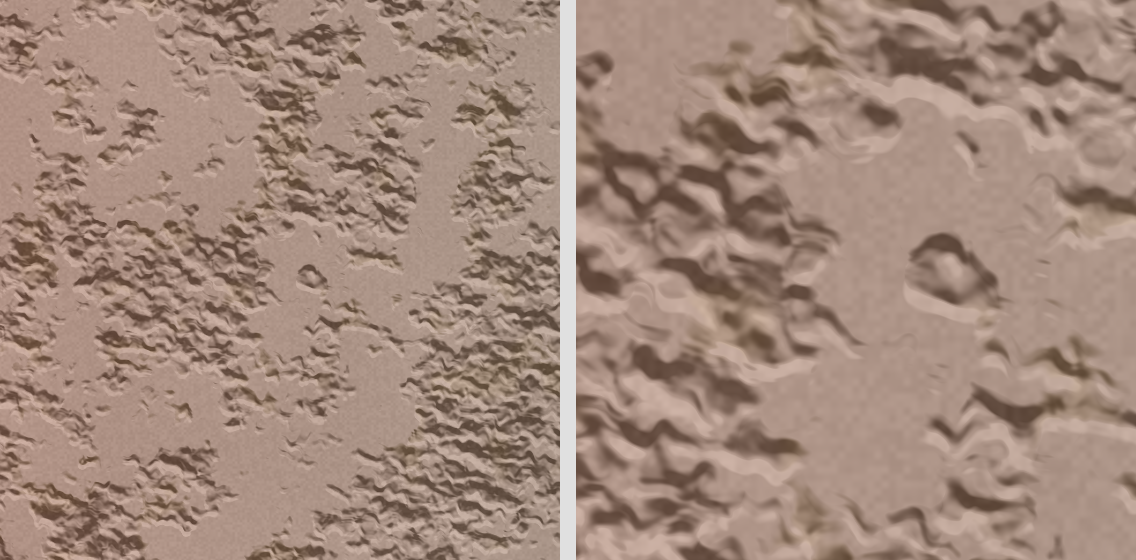
Left, the full canvas; right, a detail of the centre.
This texture is drawn by a WebGL 1 fragment shader. Its source:

```glsl
precision highp float;
// Worn, trowelled plaster: smooth flat patches among rough, ragged chips.
// A noise height field is cut off at a flat level, then lit from above, so
// hollows and downward slopes go brown and upward slopes catch pale light.

uniform vec2 u_resolution;

const vec3 FLAT_COLOR = vec3(0.68, 0.58, 0.53);
const vec3 CREVICE_COLOR = vec3(0.38, 0.29, 0.24);
const vec3 RIM_COLOR = vec3(0.77, 0.67, 0.62);
const vec3 WARM_TINT = vec3(0.014, -0.006, -0.006);
const vec3 OCHRE_TINT = vec3(0.008, 0.008, -0.015);

const vec2 PATCH_FREQ = vec2(10.5, 8.0);    // broad smooth patches
const vec2 CHIP_FREQ = vec2(30.0, 50.0);    // along and across the chips
const vec2 CHIP_DIR = vec2(0.94, -0.30);    // chips lean down to the right
const float CHIP_ROUGHNESS = 0.62;          // weight of each finer octave
const float RAGGED_FREQ = 75.0;
const float RAGGED_AMOUNT = 0.012;          // breaks up the chip outlines
const float PATCH_WEIGHT = 1.3;
const float HOLLOW_LIMIT = -0.08;           // keeps wide hollows from going black
const float FLAT_LEVEL = 0.59;
const float TOP_BIAS = 0.13;                // more smooth patches near the top
const float LIGHT_STEP = 0.008;
const float DEPTH_SHADE = 1.45;
const float SLOPE_SHADE = 2.9;
const float GRAIN_FREQ = 230.0;
const float GRAIN_AMOUNT = 0.05;

float hash(vec2 p) {
  return fract(sin(dot(p, vec2(127.1, 311.7))) * 43758.5453);
}

float noise(vec2 p) {
  vec2 cell = floor(p);
  vec2 f = fract(p);
  f = f * f * (3.0 - 2.0 * f);
  float low = mix(hash(cell), hash(cell + vec2(1.0, 0.0)), f.x);
  float high = mix(hash(cell + vec2(0.0, 1.0)), hash(cell + vec2(1.0, 1.0)), f.x);
  return mix(low, high, f.y);
}

// Three octaves, scaled to the range 0 to 1
float fbm(vec2 p, float gain) {
  float sum = 0.0;
  float total = 0.0;
  float weight = 1.0;
  for (int i = 0; i < 3; i++) {
    sum += weight * noise(p);
    total += weight;
    p = mat2(1.92, 0.56, -0.56, 1.92) * p + 17.3;
    weight *= gain;
  }
  return sum / total;
}

// Plaster height, cut off where the trowel has flattened it
float height(vec2 p) {
  vec2 ragged = vec2(noise(p * RAGGED_FREQ), noise(p * RAGGED_FREQ + 53.0)) - 0.5;
  vec2 q = p + RAGGED_AMOUNT * ragged;
  vec2 along = normalize(CHIP_DIR);
  vec2 chipPos = vec2(dot(q, along), dot(q, vec2(-along.y, along.x)));
  float chips = fbm(chipPos * CHIP_FREQ, CHIP_ROUGHNESS);
  float patches = fbm(q * PATCH_FREQ + 4.7, 0.5) - 0.5 + TOP_BIAS * (p.y - 0.5);
  return min(chips + PATCH_WEIGHT * max(patches, HOLLOW_LIMIT), FLAT_LEVEL);
}

void main() {
  vec2 p = gl_FragCoord.xy / min(u_resolution.x, u_resolution.y);

  // Light from above: ground rising above a point throws it into shade
  float here = height(p);
  float slope = height(p + vec2(0.2, 1.0) * LIGHT_STEP) - here;
  float shade = DEPTH_SHADE * (FLAT_LEVEL - here) + SLOPE_SHADE * slope;

  float dark = smoothstep(-0.12, 1.0, shade) - smoothstep(-0.12, 1.0, 0.0);
  float pale = smoothstep(0.0, 0.4, -shade);
  vec3 color = mix(FLAT_COLOR, CREVICE_COLOR, clamp(dark * 1.05, 0.0, 1.0));
  color = mix(color, RIM_COLOR, pale);

  // Slow colour drift, ochre stains in the rough parts, and fine grain
  float rough = smoothstep(0.0, 0.12, FLAT_LEVEL - here);
  color += WARM_TINT * (1.0 - 2.0 * p.x);
  color += OCHRE_TINT * rough * smoothstep(0.5, 0.8, noise(p * 19.0 + 31.0));
  color += 0.03 * (noise(p * 5.0 + 9.0) - 0.5);
  color += GRAIN_AMOUNT * (noise(p * GRAIN_FREQ) - 0.5);

  gl_FragColor = vec4(color, 1.0);
}
```
